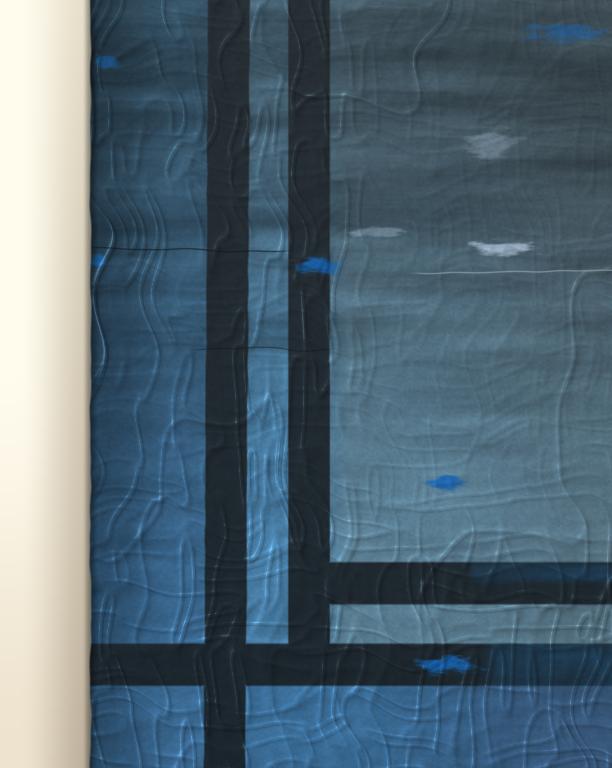
Reproduce this background procedurally as a WebGL 1 fragment shader.

```glsl
precision highp float;
// Close view of a blue-grey painted canvas against a cream wall, crossed by dark bars.
// Panels are gradients, bars are soft rectangles, and dabs are noisy ellipses;
// ridged noise forms a paint relief that is lit from the upper left.
uniform vec2 u_resolution;

float hash(vec2 p) {
  return fract(sin(dot(p, vec2(127.1, 311.7))) * 43758.545);
}

float noise(vec2 p) {
  vec2 i = floor(p), f = fract(p);
  f = f * f * (3.0 - 2.0 * f);
  return mix(mix(hash(i), hash(i + vec2(1, 0)), f.x),
             mix(hash(i + vec2(0, 1)), hash(i + vec2(1, 1)), f.x), f.y);
}

float fbm(vec2 p) {
  float sum = 0.0, amp = 0.5;
  for (int i = 0; i < 4; i++) {
    sum += amp * noise(p);
    p = p * 2.03 + 17.3;
    amp *= 0.5;
  }
  return sum;
}

float ridge(vec2 p, float sharpness) {
  return pow(1.0 - abs(2.0 * noise(p) - 1.0), sharpness);
}

// Soft-edged interval and rectangle
float band(float x, float a, float b, float soft) {
  return smoothstep(a - soft, a + soft, x) * (1.0 - smoothstep(b - soft, b + soft, x));
}

float box(vec2 p, vec2 lo, vec2 hi, float soft) {
  return band(p.x, lo.x, hi.x, soft) * band(p.y, lo.y, hi.y, soft);
}

// Ragged elliptical touch of dry paint
float dab(vec2 p, vec2 center, vec2 radius) {
  vec2 d = (p - center) / radius;
  float grain = fbm(p * vec2(35.0, 130.0) + center * 40.0);
  return smoothstep(0.15, 0.75, 1.2 - length(d) + 1.4 * (grain - 0.5));
}

// Thin crease that wavers around a level
float crease(vec2 p, float level, float a, float b) {
  float y = level + 0.006 * (noise(p.xx * 14.0 + level * 90.0) - 0.5);
  return band(p.y, y - 0.0008, y + 0.0008, 0.0012) * band(p.x, a, b, 0.02);
}

// Paint height: upright wrinkles, level wrinkles near the base, and long loops
float relief(vec2 q) {
  vec2 warp = vec2(noise(q * 13.0), noise(q * 13.0 + 40.0)) * 0.05;
  vec2 w = q + warp;
  float openField = smoothstep(0.42, 0.52, q.x) * smoothstep(0.26, 0.34, q.y);
  float upright = ridge(w * vec2(62.0, 15.0), 5.0) * mix(1.0, 0.3, openField);
  float level = ridge(w * vec2(13.0, 58.0) + 9.0, 5.0) * mix(0.75, 0.35, smoothstep(0.2, 0.5, q.y));
  float loops = ridge(w * vec2(11.0, 5.0) + 3.0, 26.0);
  return upright + level + 0.9 * loops + 0.45 * fbm(q * 85.0);
}

vec3 wallColor(vec2 uv) {
  vec3 cream = mix(vec3(0.93, 0.89, 0.81), vec3(1.0, 0.985, 0.93), smoothstep(0.0, 0.55, uv.y));
  vec3 shade = mix(vec3(0.74, 0.69, 0.61), vec3(0.90, 0.87, 0.79), uv.y);
  vec3 c = mix(cream, shade, smoothstep(0.03, 0.15, uv.x));
  return c * (1.0 - 0.35 * smoothstep(0.134, 0.148, uv.x));
}

vec3 panelColor(vec2 uv, vec2 q) {
  vec3 left = mix(vec3(0.20, 0.36, 0.50), vec3(0.17, 0.26, 0.32), smoothstep(0.1, 0.95, uv.y));
  left *= 0.82 + 0.3 * smoothstep(0.15, 0.30, uv.x);
  vec3 strip = mix(vec3(0.27, 0.47, 0.62), vec3(0.25, 0.35, 0.41), smoothstep(0.3, 0.9, uv.y));
  vec3 field = mix(vec3(0.35, 0.49, 0.57), vec3(0.24, 0.31, 0.35), smoothstep(0.3, 0.92, uv.y));
  field = mix(field, field * vec3(0.92, 0.88, 0.86), smoothstep(0.65, 1.0, uv.x));
  vec3 c = mix(left, strip, smoothstep(0.33, 0.41, uv.x));
  c = mix(c, field, smoothstep(0.49, 0.58, uv.x));
  vec3 base = mix(vec3(0.22, 0.41, 0.57), vec3(0.21, 0.33, 0.46), smoothstep(0.55, 1.0, uv.x));
  c = mix(c, base, smoothstep(0.35, 0.42, uv.x) * (1.0 - smoothstep(0.10, 0.14, uv.y)));
  // Broad level brush strokes, stronger toward the top
  float strokes = fbm(q * vec2(5.0, 38.0)) - 0.47;
  return c * (1.0 + strokes * mix(0.25, 0.65, smoothstep(0.3, 0.8, uv.y)));
}

void main() {
  vec2 uv = gl_FragCoord.xy / u_resolution;
  vec2 q = gl_FragCoord.xy / u_resolution.y;
  float soft = 0.002;
  vec3 paint = panelColor(uv, q);

  // Dark bars, the first leaning slightly
  float lean = 0.007 * uv.y + 0.002 * (noise(q * 40.0) - 0.5);
  float bars = band(uv.x - lean, 0.333, 0.401, soft);
  bars = max(bars, box(uv, vec2(0.471, 0.15), vec2(0.539, 1.1), soft));
  bars = max(bars, box(uv, vec2(0.53, 0.213), vec2(1.1, 0.268), soft));
  bars = max(bars, box(uv, vec2(0.14, 0.107), vec2(1.1, 0.162), soft));
  vec3 ink = mix(vec3(0.10, 0.135, 0.16), vec3(0.15, 0.18, 0.20), uv.y);
  float glaze = box(uv, vec2(0.80, 0.10), vec2(1.1, 0.165), 0.02);
  glaze = max(glaze, box(uv, vec2(0.77, 0.243), vec2(1.1, 0.266), 0.008));
  ink = mix(ink, vec3(0.11, 0.25, 0.36), glaze * (0.3 + 0.7 * fbm(q * vec2(12.0, 70.0))));
  paint = mix(paint, ink, bars * 0.97);

  // Blue and pale touches
  float blue = dab(uv, vec2(0.525, 0.655), vec2(0.045, 0.014));
  blue = max(blue, dab(uv, vec2(0.73, 0.372), vec2(0.035, 0.012)));
  blue = max(blue, dab(uv, vec2(0.73, 0.134), vec2(0.055, 0.013)));
  blue = max(blue, 0.6 * dab(uv, vec2(0.92, 0.958), vec2(0.07, 0.014)));
  blue = max(blue, 0.6 * dab(uv, vec2(0.17, 0.92), vec2(0.03, 0.012)));
  blue = max(blue, 0.7 * dab(uv, vec2(0.16, 0.66), vec2(0.013, 0.014)));
  paint = mix(paint, vec3(0.09, 0.39, 0.70), blue * 0.85);
  float pale = dab(uv, vec2(0.825, 0.678), vec2(0.065, 0.011));
  pale = max(pale, 0.45 * dab(uv, vec2(0.80, 0.81), vec2(0.055, 0.025)));
  pale = max(pale, 0.5 * dab(uv, vec2(0.62, 0.698), vec2(0.05, 0.008)));
  paint = mix(paint, vec3(0.64, 0.72, 0.80), pale * 0.8);

  // Relief lighting, fine weave and creases
  float e = 0.0022;
  float slope = relief(q + vec2(-e, e)) - relief(q + vec2(e, -e));
  paint *= 1.0 - clamp(slope * 0.22, -0.35, 0.3);
  paint += vec3(0.10, 0.12, 0.13) * smoothstep(0.5, 1.5, -slope);
  paint *= 0.96 + 0.08 * noise(q * 330.0);
  paint = mix(paint, vec3(0.06, 0.09, 0.11), 0.7 * crease(uv, 0.675, 0.15, 0.47));
  paint = mix(paint, vec3(0.06, 0.09, 0.11), 0.5 * crease(uv, 0.545, 0.32, 0.54));
  paint = mix(paint, vec3(0.60, 0.67, 0.70), 0.7 * crease(uv, 0.646, 0.68, 1.1));

  // Canvas edge against the wall
  float edge = 0.148 + 0.003 * (noise(q.yy * 30.0) - 0.5);
  paint *= 0.65 + 0.35 * smoothstep(edge, edge + 0.015, uv.x);
  vec3 color = mix(wallColor(uv), paint, smoothstep(edge - soft, edge + soft, uv.x));
  gl_FragColor = vec4(clamp(color, 0.0, 1.0), 1.0);
}
```
